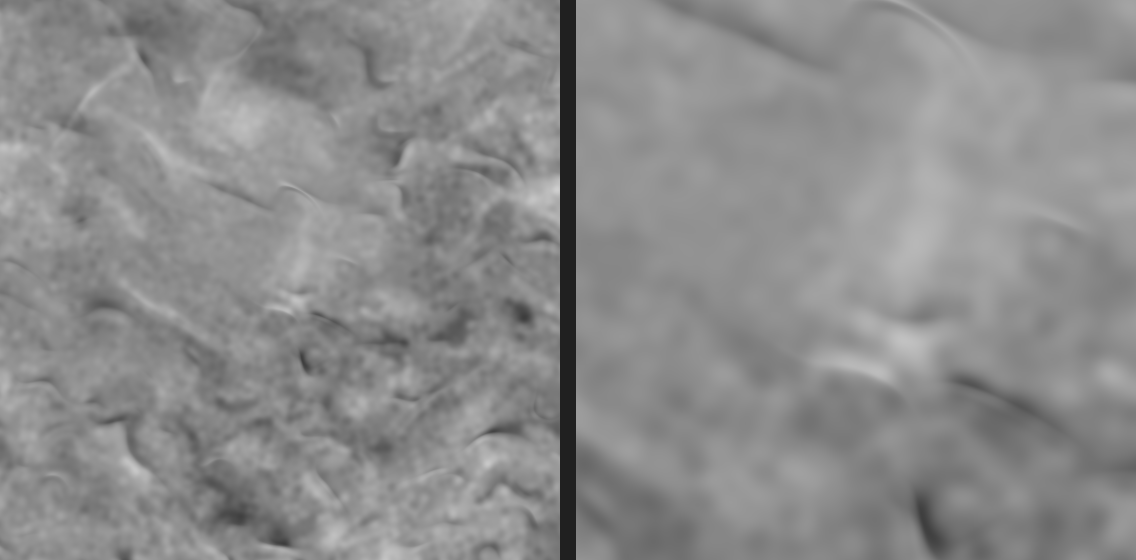
Left, the full canvas; right, a detail of the centre.
A Shadertoy shader for this texture:

```glsl
// Draws a soft grey, weathered rock surface with shadowed hollows and pale veins.

#define BASE_GREY 0.568
#define BROAD_CONTRAST 0.034
#define GRAIN_CONTRAST 0.023
#define HOLLOW_DEPTH 0.25
#define PIT_DEPTH 0.25
#define FLECK_LIGHT 0.16
#define VEIN_LIGHT 0.075
#define TILT -0.35
#define WARP 0.035
#define SEED 17.0

vec3 hash3(vec2 cell) {
    vec3 q = fract((cell.xyx + SEED) * vec3(0.1031, 0.1030, 0.0973));
    q += dot(q, q.yxz + 33.33);
    return fract((q.xxy + q.yzz) * q.zyx);
}

vec2 rotate(vec2 p, float angle) {
    float c = cos(angle), s = sin(angle);
    return vec2(c * p.x + s * p.y, c * p.y - s * p.x);
}

// Cellular noise: one soft light or dark blob per cell, near unit deviation
float blobs(vec2 p) {
    vec2 home = floor(p);
    float sum = 0.0;
    for (int j = -1; j <= 1; j++)
    for (int i = -1; i <= 1; i++) {
        vec2 cell = home + vec2(i, j);
        vec3 rnd = hash3(cell);
        vec2 d = p - cell - rnd.xy;
        float k = max(0.0, 1.0 - dot(d, d));
        sum += (2.0 * rnd.z - 1.0) * k * k * k;
    }
    return 2.58 * sum;
}

// Scattered curved strokes: sharp below, soft above, with a lighter rim
float strokes(vec2 p, float share) {
    vec2 home = floor(p);
    float sum = 0.0;
    for (int j = -1; j <= 1; j++)
    for (int i = -1; i <= 1; i++) {
        vec2 cell = home + vec2(i, j);
        vec3 place = hash3(cell + 71.0);
        vec3 shape = hash3(cell + 139.0);
        if (place.z > share) continue;
        vec2 d = rotate(p - cell - 0.2 - 0.6 * place.xy, TILT + 1.1 * (shape.x - 0.5));
        d.y += (shape.y - 0.5) * 1.2 * d.x * d.x;
        float len = mix(0.18, 0.43, shape.z);
        float width = d.y < 0.0 ? 0.06 : 0.15;
        float along = exp(-d.x * d.x / (len * len));
        float shade = exp(-d.y * d.y / (width * width));
        float rim = exp(-pow((d.y + 0.17) / 0.07, 2.0));
        sum += along * (shade - 0.25 * rim) * mix(0.5, 1.0, shape.y);
    }
    return sum;
}

void mainImage(out vec4 fragColor, in vec2 fragCoord) {
    vec2 uv = fragCoord / iResolution.xy;

    // Bend the ground with layered sines and small blobs
    vec2 p = uv + WARP * sin(uv.yx * vec2(9.0, 7.0) + vec2(1.3, 4.1));
    p += 0.4 * WARP * sin(p.yx * vec2(23.0, 19.0) + vec2(2.7, 0.6));
    vec2 ragged = p + 0.010 * vec2(blobs(p * 17.0 + 5.0), blobs(p * 17.0 + 47.0));

    // Smooth plains against rough ground, rougher towards the bottom
    float rough = smoothstep(-1.2, 1.2, blobs(p * 2.6 + 31.0) + 1.2 * (0.55 - uv.y));
    float grain = GRAIN_CONTRAST * mix(0.65, 1.35, rough);

    // Broad tones, then finer grain drawn out along the tilt
    vec2 lay = rotate(ragged, TILT) * vec2(0.75, 1.25);
    float grey = BASE_GREY;
    grey += BROAD_CONTRAST * blobs(p * 3.1 + 11.0);
    grey += 0.8 * BROAD_CONTRAST * blobs(lay * 7.0 + 23.0);
    grey += 1.2 * grain * blobs(lay * 15.0 + 37.0);
    grey += grain * blobs(lay * 31.0 + 53.0);
    grey += 0.75 * grain * blobs(uv * 62.0 + 67.0);

    // Pale winding veins, broken into patches
    float vein = blobs(ragged * 2.8 + 83.0) / 0.17;
    float patches = smoothstep(-0.2, 1.1, blobs(p * 3.3 + 97.0));
    grey += VEIN_LIGHT * patches * exp(-vein * vein);

    // Large hollows, small pits and a few bright flecks
    float mottle = 1.0 + 0.22 * blobs(lay * 22.0 + 9.0);
    grey -= HOLLOW_DEPTH * mottle * strokes(ragged * 3.0 + 3.0, 0.35);
    grey -= PIT_DEPTH * mix(0.6, 1.1, rough) * strokes(ragged * 8.5 + 19.0, 0.30);
    grey -= 0.6 * PIT_DEPTH * rough * strokes(ragged * 15.0 + 41.0, 0.22);
    grey += FLECK_LIGHT * strokes(ragged * 14.0 + 61.0, 0.05);

    fragColor = vec4(vec3(clamp(grey, 0.12, 0.88)), 1.0);
}
```
